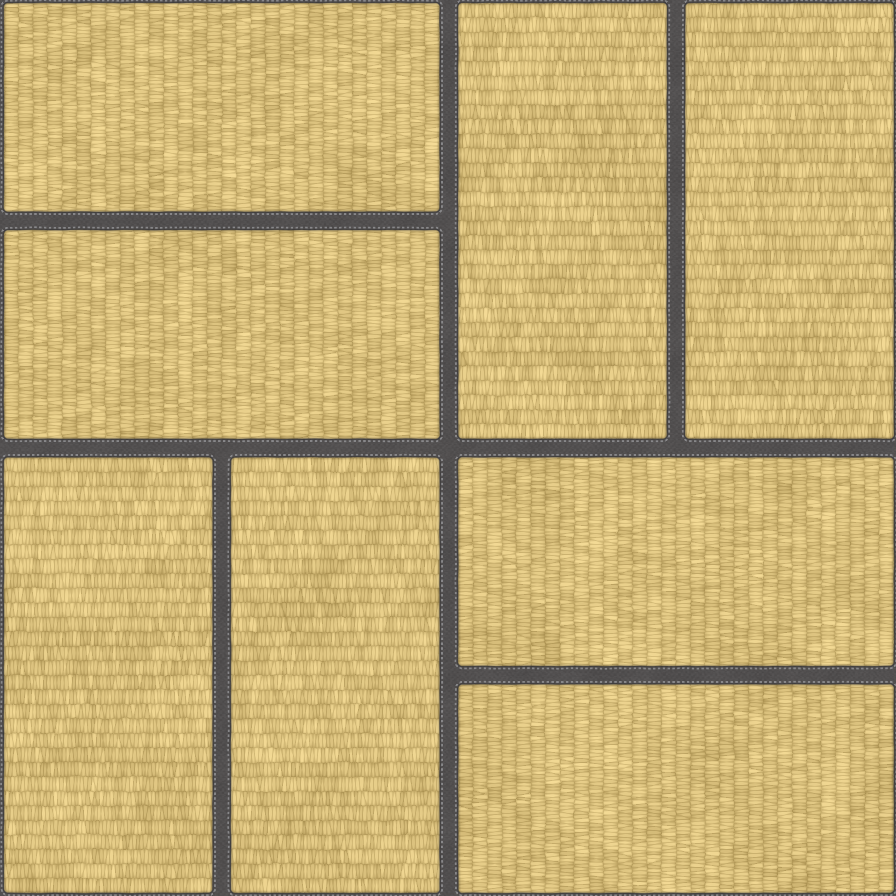
Give the GLSL for this texture, as a three.js fragment shader.

```glsl
varying vec2 vUv;

const vec3 STRAW_LIGHT = vec3(0.93, 0.83, 0.56);
const vec3 STRAW_SHADE = vec3(0.65, 0.55, 0.30);
const vec3 CLOTH = vec3(0.32, 0.31, 0.31);
const vec3 THREAD = vec3(0.57, 0.57, 0.58);

const vec2 CENTRE = vec2(0.501, 0.5);
const float BLOCK_OFFSET = 0.2535;
const float MAT_OFFSET = 0.1267;
const vec2 MAT_HALF = vec2(0.243, 0.1163);
const vec2 REED_SIZE = vec2(0.0162, 0.0039);

vec2 hash2(vec2 p) {
  vec2 k = vec2(dot(p, vec2(41.3, 289.1)), dot(p, vec2(113.5, 71.7)));
  return fract(sin(k) * 4375.5);
}

// Layered sines, roughly -1 to 1
float waves(vec2 p) {
  float a = sin(p.x + 1.7 * sin(p.y * 0.8));
  float b = sin(p.y * 1.3 + 1.4 * sin(p.x * 1.1));
  return 0.4 * a + 0.35 * b + 0.25 * sin(2.3 * p.x - 1.9 * p.y);
}

float roundedBox(vec2 p, vec2 size, float radius) {
  vec2 d = abs(p) - size + radius;
  return length(max(d, 0.0)) + min(max(d.x, d.y), 0.0) - radius;
}

// Staggered cellular noise: x = distance to gap, y = random tone, z = position along reed
vec3 reedCells(vec2 p, float stretch) {
  vec2 cell = floor(p);
  float first = 9.0;
  float second = 9.0;
  vec2 info = vec2(0.0);
  for (int i = -1; i <= 1; i++) {
    for (int j = -2; j <= 1; j++) {
      vec2 id = cell + vec2(float(i), float(j));
      vec2 rnd = hash2(id);
      vec2 seat = id + 0.5 + (rnd - 0.5) * vec2(0.12, 0.5);
      seat.y += 0.5 * mod(id.x, 2.0);
      vec2 away = p - seat;
      float d = length(away * vec2(stretch, 1.0));
      if (d < first) {
        second = first;
        first = d;
        info = vec2(fract(rnd.x * 7.0 + rnd.y * 5.0), away.x);
      } else {
        second = min(second, d);
      }
    }
  }
  return vec3(second - first, info);
}

vec3 strawColour(vec2 p, float seed) {
  vec2 bend = vec2(0.0007, 0.0003) * waves(p.yx * vec2(90.0, 140.0) + seed);
  vec2 grid = (p + bend) / REED_SIZE + vec2(0.0, seed * 37.0);
  vec3 reed = reedCells(grid, 2.5);
  float band = hash2(vec2(floor(grid.x), seed)).x - 0.5;
  float tone = 0.44 + 0.38 * smoothstep(0.0, 0.5, reed.x);
  tone += 0.36 * (reed.y - 0.5) + 0.10 * band;
  tone -= 0.14 * smoothstep(0.3, 0.52, abs(reed.z)) - 0.03;
  tone += 0.07 * waves(p * 24.0 + seed * 3.1) + 0.04 * waves(p * 95.0 + seed);
  return mix(STRAW_SHADE, STRAW_LIGHT, tone);
}

vec3 clothColour(vec2 p) {
  float weave = sin(p.x * 1050.0 + waves(p * 60.0)) * sin(p.y * 1050.0);
  float fibre = hash2(floor(p * vec2(420.0, 700.0))).x - 0.5;
  return CLOTH + 0.012 * weave + 0.025 * fibre + 0.012 * waves(p * 70.0);
}

// Dashes following the outline of a mat
float stitches(vec2 p, vec2 size, float edge, float gap, float pitch) {
  vec2 over = abs(p) - size;
  float run = over.x > over.y ? p.y : p.x;
  float along = abs(fract(run / pitch) - 0.5) * pitch;
  float across = abs(edge - gap);
  return (1.0 - smoothstep(0.0008, 0.0019, along)) * (1.0 - smoothstep(0.0005, 0.0015, across));
}

void main() {
  // Four blocks, each split into two mats with alternating direction
  vec2 p = vUv - CENTRE;
  vec2 side = step(0.0, p) * 2.0 - 1.0;
  vec2 local = p - side * BLOCK_OFFSET;
  local = side.x * side.y < 0.0 ? local : local.yx;
  float part = step(0.0, local.y) * 2.0 - 1.0;
  local.y -= part * MAT_OFFSET;
  float seed = 8.0 + side.x + 2.0 * side.y + 4.0 * part;

  float edge = roundedBox(local, MAT_HALF, 0.0045) + 0.0003 * waves(vUv * 110.0);

  // Cloth border with a dark fold and stitching
  vec3 cloth = clothColour(vUv);
  cloth *= 1.0 - 0.2 * (1.0 - smoothstep(0.0003, 0.0018, abs(edge - 0.0004)));
  cloth = mix(cloth, THREAD, 0.85 * stitches(local, MAT_HALF, edge, 0.0029, 0.0054));

  // Woven straw, shaded beside the border
  vec3 straw = strawColour(local, seed);
  straw *= 1.0 - 0.16 * smoothstep(-0.0035, 0.0, edge);

  float inside = 1.0 - smoothstep(-0.0009, 0.0009, edge);
  gl_FragColor = vec4(mix(cloth, straw, inside), 1.0);
}
```
